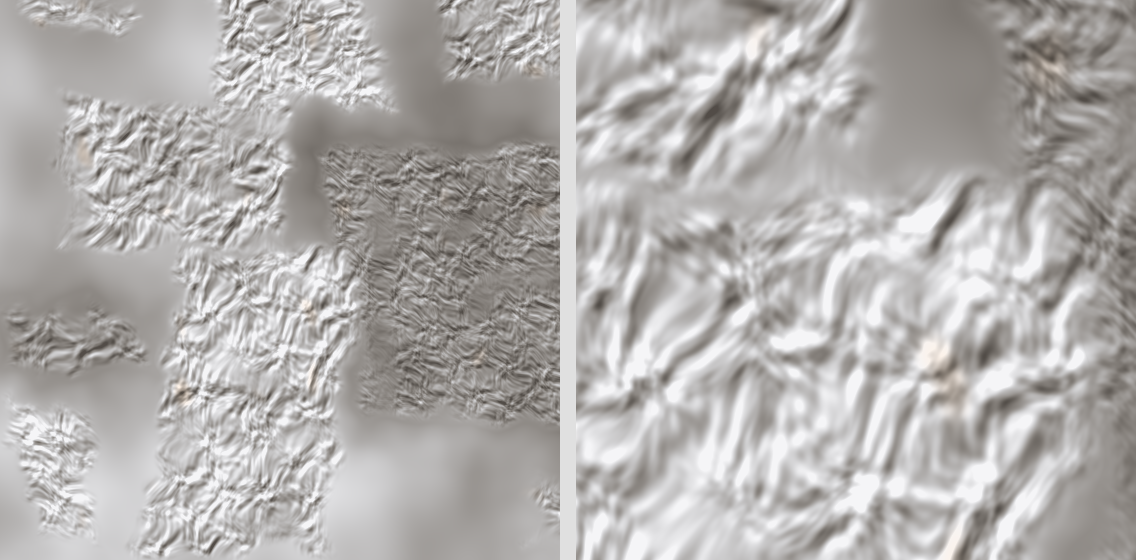
Left: the whole. Right: its middle third, enlarged.
Write a Shadertoy shader that draws this texture.

```glsl
// Weathered grey plaster: soft smeared areas broken by rough, side-lit crumbly patches.
#define BASE_TONE 0.74
#define BASE_VARIATION 0.27
#define RELIEF 0.55
#define STRETCH 0.66
#define EDGE_SOFTNESS 0.02
#define EDGE_WANDER 0.045
#define SHADOW_REACH 0.07
#define SHADOW_DEPTH 1.05
#define STAIN_AMOUNT 0.5
#define LIGHT_DIRECTION vec2(-0.42, 0.91)
#define STAIN_COLOR vec3(0.70, 0.62, 0.54)

const int AREAS = 9;

// Rough areas: centre x, centre y, half width, half height
const vec4 AREA_BOX[AREAS] = vec4[AREAS](
    vec4(0.14, 0.98, 0.10, 0.02), vec4(0.30, 0.69, 0.20, 0.13),
    vec4(0.53, 0.92, 0.15, 0.11), vec4(0.90, 0.94, 0.12, 0.08),
    vec4(0.85, 0.49, 0.23, 0.24), vec4(0.45, 0.28, 0.16, 0.27),
    vec4(0.14, 0.39, 0.12, 0.05), vec4(0.10, 0.16, 0.055, 0.12),
    vec4(0.99, 0.08, 0.03, 0.05));

// Their look: tone, grains per canvas, grain angle, slant of the outline
const vec4 AREA_LOOK[AREAS] = vec4[AREAS](
    vec4(0.73, 52.0, 0.3, 0.0), vec4(0.70, 43.0, 0.9, 0.0),
    vec4(0.75, 52.0, 0.7, 0.2), vec4(0.67, 52.0, 0.8, 0.0),
    vec4(0.53, 62.0, -0.6, 0.2), vec4(0.76, 43.0, 1.1, -0.12),
    vec4(0.58, 42.0, 0.4, 0.2), vec4(0.80, 48.0, -0.5, 0.3),
    vec4(0.66, 50.0, 1.0, 0.0));

vec2 cellGradient(vec2 cell) {
    float angle = 6.2832 * fract(sin(dot(cell, vec2(127.1, 311.7))) * 43758.5);
    return vec2(cos(angle), sin(angle));
}

float gradientNoise(vec2 p) {
    vec2 cell = floor(p), f = fract(p);
    vec2 w = f * f * f * (f * (f * 6.0 - 15.0) + 10.0);
    vec2 right = vec2(1.0, 0.0), up = vec2(0.0, 1.0);
    float low = mix(dot(cellGradient(cell), f),
                    dot(cellGradient(cell + right), f - right), w.x);
    float high = mix(dot(cellGradient(cell + up), f - up),
                     dot(cellGradient(cell + 1.0), f - 1.0), w.x);
    return mix(low, high, w.y);
}

float boxDistance(vec2 p, vec2 halfSize) {
    vec2 d = abs(p) - halfSize;
    return length(max(d, 0.0)) + min(max(d.x, d.y), 0.0);
}

// Crumbly height field, drawn out along the grain
float grainHeight(vec2 uv, float grain, float angle) {
    float c = cos(angle), s = sin(angle);
    vec2 p = mat2(c, -s, s, c) * uv * grain * vec2(STRETCH, 1.0);
    p += 0.9 * vec2(gradientNoise(uv * grain * 0.4), gradientNoise(uv * grain * 0.4 + 37.0));
    return gradientNoise(p)
         + 0.60 * gradientNoise(p * 2.03 + 11.0)
         + 0.34 * gradientNoise(p * 3.7 + 23.0);
}

float sideLight(vec2 uv, float grain, float angle) {
    vec2 reach = LIGHT_DIRECTION * 0.2 / grain;
    return grainHeight(uv - reach, grain, angle) - grainHeight(uv + reach, grain, angle);
}

void mainImage(out vec4 fragColor, in vec2 fragCoord) {
    vec2 uv = fragCoord / iResolution.xy;

    // Wandering outlines
    vec2 wander = vec2(gradientNoise(uv * 7.0), gradientNoise(uv * 7.0 + 19.0))
                + 0.6 * vec2(gradientNoise(uv * 22.0), gradientNoise(uv * 22.0 + 53.0));
    vec2 bent = uv + EDGE_WANDER * wander;

    // Smeared ground
    float tone = BASE_TONE + BASE_VARIATION * gradientNoise(uv * 3.2 + 5.0)
               + 0.10 * gradientNoise(uv * vec2(10.0, 7.0) + 71.0);
    float worn = smoothstep(-0.45, -0.1, gradientNoise(uv * 11.0 + 91.0));
    float roughness = 0.0;

    // Rough areas and the shade they cast around them
    float grainTone = tone;
    float mottle = 0.20 * gradientNoise(uv * 9.0 + 7.0) + 0.14 * gradientNoise(uv * 21.0 + 3.0);
    for (int i = 0; i < AREAS; i++) {
        vec4 box = AREA_BOX[i], look = AREA_LOOK[i];
        vec2 q = bent - box.xy;
        q.x += look.w * q.y;
        float d = boxDistance(q, box.zw);
        tone += SHADOW_DEPTH * (look.x - BASE_TONE) * exp(-max(d, 0.0) / SHADOW_REACH);
        float cover = 1.0 - smoothstep(-EDGE_SOFTNESS, EDGE_SOFTNESS, d);
        if (cover > 0.0) {
            float light = sideLight(uv, look.y, look.z) * mix(0.3, 1.1, worn);
            float lit = look.x * (1.0 + RELIEF * light + mottle);
            grainTone = mix(grainTone, lit, cover);
            roughness = max(roughness, cover);
        }
    }
    tone = mix(tone, grainTone, roughness);
    tone = clamp(tone, 0.3, 0.96);

    // Warm darks, cool lights and rare ochre stains
    vec3 tint = mix(vec3(0.02, 0.0, -0.02), vec3(0.0, 0.0, 0.008), smoothstep(0.45, 0.9, tone));
    vec3 color = tone + tint;
    float stain = smoothstep(0.34, 0.6, gradientNoise(uv * vec2(17.0, 12.0) + 43.0));
    color = mix(color, STAIN_COLOR * tone / 0.64, STAIN_AMOUNT * stain * roughness);

    fragColor = vec4(color, 1.0);
}
```
